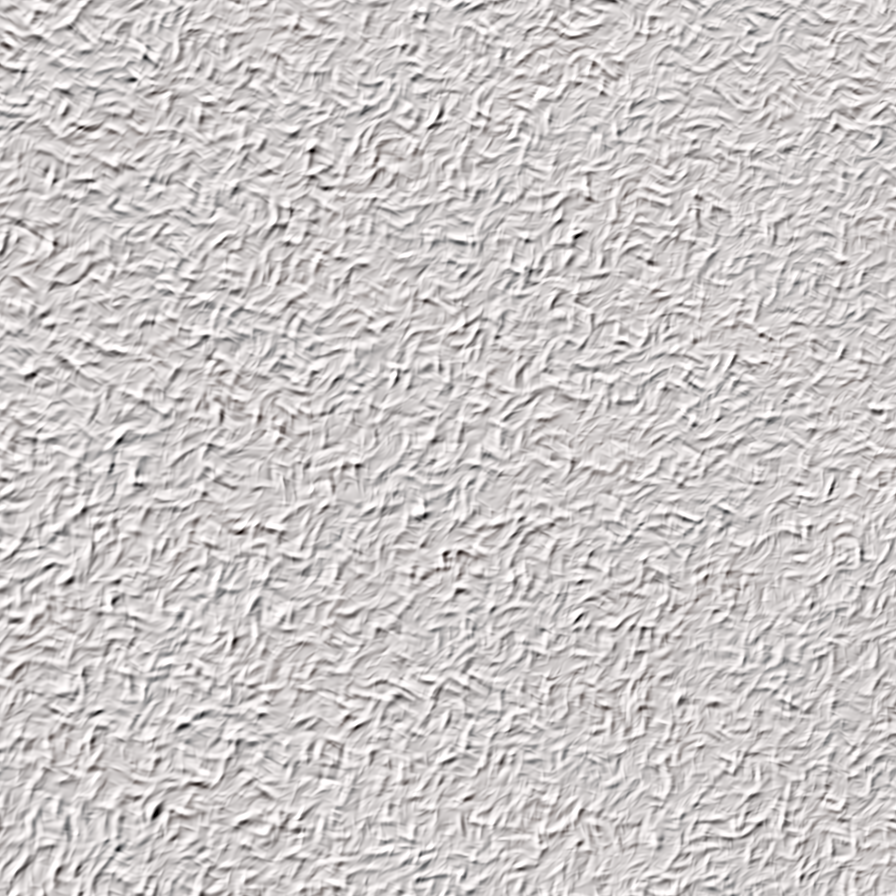
Reproduce this texture procedurally as a WebGL 2 fragment shader.

```glsl
#version 300 es
precision highp float;
precision highp int;

uniform vec2 u_resolution;
out vec4 fragColor;

// Four random values per cell and grain index
vec4 hash4(ivec2 cell, int grain, int layer) {
    uvec4 v = uvec4(ivec4(cell + 500, grain, layer)) * 1664525u + 1013904223u;
    v += v.yzxy * v.wxyz;
    v ^= v >> 16u;
    v += v.yzxy * v.wxyz;
    return vec4(v >> 8u) / 16777216.0;
}

// Slow drift over the wall from layered sines, roughly -1 to 1
float drift(vec2 p) {
    return 0.5 * sin(7.0 * p.x + 3.0 * sin(5.0 * p.y + 1.0))
         + 0.5 * sin(17.0 * p.y - 11.0 * p.x + 2.0 * sin(13.0 * p.x));
}

// Slope of scattered elongated bumps toward the light, unit variance
float reliefSlope(vec2 q, float bend, int layer) {
    ivec2 home = ivec2(floor(q));
    float slope = 0.0;
    for (int j = -1; j <= 1; j++)
    for (int i = -1; i <= 1; i++)
    for (int grain = 0; grain < 4; grain++) {
        ivec2 cell = home + ivec2(i, j);
        vec4 rnd = hash4(cell, grain, layer);
        vec2 d = q - vec2(cell) - rnd.xy;
        float angle = 0.62 + bend + 1.8 * (rnd.z - 0.5);
        vec2 along = vec2(cos(angle), sin(angle));
        float u = dot(d, along) / 0.34;
        float v = dot(d, vec2(-along.y, along.x)) / 0.12;
        float window = 1.0 - smoothstep(0.6, 1.0, length(d));
        slope += mix(-0.6, 1.0, rnd.w) * v * exp(-0.5 * (u * u + v * v)) * window;
    }
    return slope / 0.255;
}

void main() {
    vec2 p = gl_FragCoord.xy / u_resolution.y;

    // Grain tightens to the right and leans flatter toward the top
    vec2 q = 40.0 * p + 5.0 * vec2(p.x * p.x - p.y * p.y, 2.0 * p.x * p.y);
    q += 0.12 * sin(1.9 * q.yx + vec2(0.0, 2.0));

    // Coarse plaster ridges with finer grit on top
    float bend = 0.2 * drift(p);
    float slope = 0.93 * reliefSlope(q, bend, 1)
                + 0.37 * reliefSlope(1.7 * q + 31.0, bend, 2);
    slope *= 1.1 - 0.2 * p.x + 0.1 * drift(1.7 * p + 4.0);

    // Lit sides level off, shaded sides fall away
    float tone = 1.036 - 0.153 * log(1.0 + exp((1.15 - slope) / 0.93));
    tone += 0.01 * drift(0.8 * p + 2.0);

    // Warm white with faint cool and ruddy stains in the shade
    vec3 color = tone + vec3(0.011, -0.006, -0.008);
    float shade = 1.0 - smoothstep(0.45, 0.85, tone);
    color += shade * 0.018 * drift(2.6 * p + 7.0) * vec3(0.6, -0.5, -1.0);

    fragColor = vec4(clamp(color, 0.0, 1.0), 1.0);
}
```
